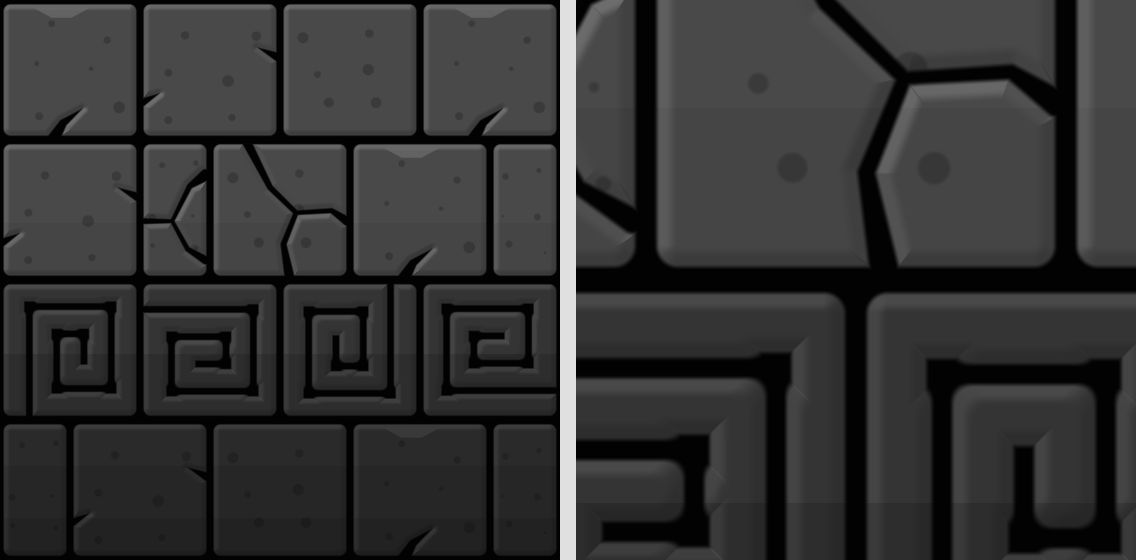
Left: the whole. Right: its middle third, enlarged.
A three.js fragment shader for this texture:

```glsl
// Dark stone wall of four courses: worn blocks, half blocks, cracks and a band of
// carved square spirals. Each stone is a distance field with its cracks or groove
// cut away; the slope of that field lights the bevels from the upper left.

varying vec2 vUv;

float hash(vec2 p) {
  return fract(sin(dot(p, vec2(127.1, 311.7))) * 43758.5453);
}

float roundedBox(vec2 p, vec2 halfSize, float radius) {
  vec2 q = abs(p) - halfSize + radius;
  return length(max(q, 0.0)) + min(max(q.x, q.y), 0.0) - radius;
}

// Line from a to b whose half width runs from ra to rb
float crack(vec2 p, vec2 a, vec2 b, float ra, float rb) {
  vec2 ab = b - a;
  float h = clamp(dot(p - a, ab) / dot(ab, ab), 0.0, 1.0);
  return length(p - a - ab * h) - mix(ra, rb, h);
}

float smoothMin(float a, float b, float k) {
  float h = max(k - abs(a - b), 0.0) / k;
  return min(a, b) - h * h * k * 0.25;
}

// Square spiral groove, a quarter turn further in each column
float spiral(vec2 p, float column) {
  for (int i = 0; i < 3; i++) {
    if (float(i) < column - 0.5) p = vec2(p.y, 1.0 - p.x);
  }
  vec2 start = vec2(0.21, 0.97);
  vec2 direction = vec2(0.0, -1.0);
  float d = 1.0;
  for (int i = 0; i < 7; i++) {
    float len = 0.195 * ceil((7.0 - float(i)) * 0.5);
    float along = clamp(dot(p - start, direction), 0.0, len);
    vec2 away = abs(p - start - direction * along);
    d = smoothMin(d, max(away.x, away.y) - 0.024, 0.05);
    start += direction * len;
    direction = vec2(-direction.y, direction.x);
  }
  return d;
}

// Kinds: 0 and 4 half block, 1 side cracks, 2 plain or split, 3 foot crack and chip
float cuts(vec2 p, float row, float kind) {
  if (row == 2.0) return spiral(p, kind);
  float d = 1.0;
  if (kind == 1.0) {
    d = crack(p, vec2(0.99, 0.41), vec2(0.84, 0.34), 0.033, 0.0);
    d = min(d, crack(p, vec2(0.01, 0.735), vec2(0.14, 0.667), 0.03, 0.0));
  } else if (kind == 3.0) {
    d = crack(p, vec2(0.385, 0.99), vec2(0.45, 0.88), 0.045, 0.028);
    d = min(d, crack(p, vec2(0.45, 0.88), vec2(0.59, 0.776), 0.028, 0.0));
  } else if (kind == 0.0 && row == 1.0) {
    vec2 fork = vec2(0.23, 0.58), upper = vec2(0.355, 0.33), lower = vec2(0.34, 0.78);
    d = crack(p, vec2(0.0, 0.58), fork, 0.022, 0.014);
    d = min(d, crack(p, fork, upper, 0.014, 0.02));
    d = min(d, crack(p, upper, vec2(0.47, 0.25), 0.02, 0.042));
    d = min(d, crack(p, fork, lower, 0.014, 0.018));
    d = min(d, crack(p, lower, vec2(0.47, 0.86), 0.018, 0.03));
  } else if (kind == 2.0 && row == 1.0) {
    vec2 fork = vec2(0.615, 0.52), upper = vec2(0.43, 0.34);
    vec2 side = vec2(0.87, 0.505), lower = vec2(0.525, 0.745);
    d = crack(p, vec2(0.26, 0.01), upper, 0.033, 0.021);
    d = min(d, crack(p, upper, fork, 0.021, 0.018));
    d = min(d, crack(p, fork, side, 0.016, 0.018));
    d = min(d, crack(p, side, vec2(0.98, 0.58), 0.018, 0.033));
    d = min(d, crack(p, fork, lower, 0.018, 0.021));
    d = min(d, crack(p, lower, vec2(0.57, 0.99), 0.021, 0.036));
  }
  return d;
}

float stone(vec2 p, float width, float row, float kind) {
  vec2 halfSize = vec2(width, 1.0) * 0.5;
  float block = roundedBox(p - halfSize, halfSize - vec2(0.026, 0.031), 0.05);
  return max(block, -cuts(p, row, kind));
}

void main() {
  // Wall position in courses, counted from the top left
  vec2 wall = vec2(vUv.x, 1.0 - vUv.y) * 4.0;
  float row = min(floor(wall.y), 3.0);

  // Running bond: odd courses shift by half a block
  float shift = mod(row, 2.0) * 0.5;
  float kind = floor(wall.x + shift);
  float left = max(kind - shift, 0.0);
  float width = min(kind - shift + 1.0, 4.0) - left;
  if (row == 0.0 && kind == 0.0) kind = 3.0;
  if (row == 1.0 && wall.x < 1.5) {
    kind = wall.x < 1.0 ? 1.0 : 0.0;
    left = 1.0 - kind;
    width = 0.5 + 0.5 * kind;
  }
  vec2 p = wall - vec2(left, row);

  // Courses darken downwards in steps
  float tone = 0.285 - 0.015 * step(1.59, wall.y) - 0.065 * step(2.0, wall.y)
    - 0.03 * step(2.53, wall.y) - 0.01 * step(3.0, wall.y)
    - 0.015 * (step(3.33, wall.y) + step(3.7, wall.y));

  // Pits, one jittered in each cell of a two by three grid
  if (row != 2.0) {
    for (int i = 0; i < 6; i++) {
      float n = float(i);
      vec2 seed = vec2(n + 1.0, kind + 3.0);
      vec2 jitter = vec2(hash(seed), hash(seed + 17.0)) * 0.5 + 0.25;
      vec2 pit = (vec2(mod(n, 2.0), floor(n * 0.5)) + jitter) * vec2(width * 0.5, 0.29) + vec2(0.0, 0.08);
      float radius = mix(0.014, 0.042, hash(seed + 31.0)) * mix(0.6, 1.0, step(0.9, width));
      tone *= 1.0 - 0.2 * (1.0 - smoothstep(-0.006, 0.006, length(p - pit) - radius));
    }
  }

  // Bevel light along every edge
  float d = stone(p, width, row, kind);
  float e = 0.004;
  vec2 slope = vec2(stone(p + vec2(e, 0.0), width, row, kind),
                    stone(p + vec2(0.0, e), width, row, kind)) - d;
  float light = dot(slope / e, vec2(-0.6, -0.8));
  float rim = 1.0 - smoothstep(0.02, 0.05, -d);
  tone *= 1.0 + rim * light * (light > 0.0 ? 0.5 : 0.18);

  // Pale chip on the top edge
  if (kind == 3.0 && row != 2.0) {
    float chip = max(p.y - 0.127, p.y + abs(p.x - 0.44) * 0.54 - 0.165);
    tone = mix(tone, tone * 1.35, (1.0 - smoothstep(-0.006, 0.006, chip)) * (1.0 - rim));
  }

  float cover = 1.0 - smoothstep(-0.008, 0.008, d);
  gl_FragColor = vec4(vec3(mix(0.008, tone, cover)), 1.0);
}
```
